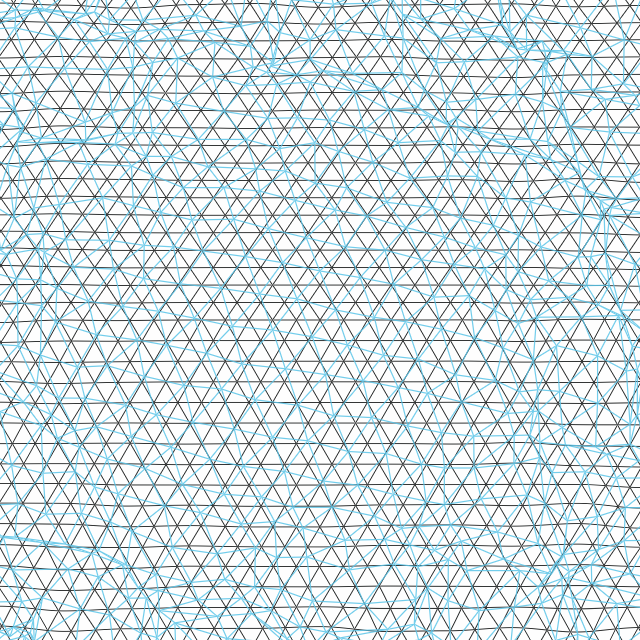
Give the GLSL for this pattern, as a Shadertoy shader.

```glsl
// Fine black triangle grid overlaid with a coarser, warped and folded blue triangle mesh
#define COLUMNS 27.0       // black triangles across
#define ROW_UPPER 0.0273   // black row height above the centre
#define ROW_LOWER 0.0322   // black row height below the centre
#define GRID_WIDTH 0.00135
#define MESH_WIDTH 0.0019
#define MESH_CELL 0.046    // blue edge length before warping
#define MESH_TILT -0.19
#define STRETCH 0.36       // widening of blue cells near the middle
#define FOLD 0.021
#define JITTER 0.42
#define WOBBLE 0.2
#define REACH 3            // blue cells searched on each side

const vec3 PAPER = vec3(0.995);
const vec3 BLACK_INK = vec3(0.08, 0.09, 0.09);
const vec3 BLUE_INK = vec3(0.35, 0.77, 0.91);
const vec2 CALM_CENTRE = vec2(0.43, 0.45);

vec2 hash2(vec2 p) {
    vec3 q = fract(vec3(p.xyx) * vec3(0.1031, 0.1030, 0.0973));
    q += dot(q, q.yzx + 33.33);
    return fract((q.xx + q.yz) * q.zy);
}

vec2 noise2(vec2 p) {
    vec2 i = floor(p), f = fract(p);
    f = f * f * (3.0 - 2.0 * f);
    vec2 low = mix(hash2(i), hash2(i + vec2(1, 0)), f.x);
    vec2 high = mix(hash2(i + vec2(0, 1)), hash2(i + 1.0), f.x);
    return mix(low, high, f.y) - 0.5;
}

// Share of a pixel covered by a line of the given width
float lineCoverage(float dist, float width, float pixel) {
    float h = 0.5 * pixel;
    return (clamp(dist + 0.5 * width, -h, h) - clamp(dist - 0.5 * width, -h, h)) / pixel;
}

float segmentDistance(vec2 p, vec2 a, vec2 b) {
    vec2 pa = p - a, ba = b - a;
    return length(pa - ba * clamp(dot(pa, ba) / max(dot(ba, ba), 1e-8), 0.0, 1.0));
}

float unrest(vec2 p) {
    return smoothstep(0.08, 0.5, length(p - CALM_CENTRE));
}

// Smooth displacement: a stretched middle and crowded, folded outer bands
vec2 flow(vec2 p) {
    vec2 d = p - CALM_CENTRE;
    vec2 waves = vec2(sin(31.0 * p.x + 9.0 * p.y + 1.0) + 0.6 * sin(27.0 * p.y - 12.0 * p.x),
                      sin(33.0 * p.y + 11.0 * p.x + 2.0) + 0.6 * sin(24.0 * p.x - 14.0 * p.y));
    return d * STRETCH * exp(-6.0 * dot(d, d)) + FOLD * unrest(p) * waves;
}

mat2 meshBasis() {
    float c = cos(MESH_TILT), s = sin(MESH_TILT);
    return MESH_CELL * mat2(c, s, -s, c) * mat2(1.0, 0.0, 0.5, 0.866);
}

vec2 meshVertex(vec2 id, mat2 basis) {
    vec2 p = 0.5 + basis * id;
    vec2 jitter = (hash2(id + 71.0) - 0.5) * JITTER * MESH_CELL;
    return p + flow(p) + jitter * (0.45 + unrest(p));
}

float meshDistance(vec2 p) {
    mat2 basis = meshBasis();
    // Undo the smooth displacement to find the nearby cells
    vec2 source = p;
    for (int k = 0; k < 3; k++) source = mix(source, p - flow(source), 0.8);
    vec2 cell = floor(inverse(basis) * (source - 0.5));
    float dist = 1.0;
    for (int i = -REACH; i <= REACH; i++) {
        vec2 id = cell + vec2(i, -REACH);
        vec2 a = meshVertex(id, basis);
        vec2 b = meshVertex(id + vec2(1, 0), basis);
        for (int j = -REACH; j <= REACH; j++) {
            id.y += 1.0;
            vec2 c = meshVertex(id, basis);
            vec2 d = meshVertex(id + vec2(1, 0), basis);
            dist = min(dist, segmentDistance(p, a, b));
            dist = min(dist, segmentDistance(p, a, c));
            dist = min(dist, segmentDistance(p, b, c));
            a = c;
            b = d;
        }
    }
    return dist;
}

// Distance to the nearest whole value of a linear coordinate
float ruleDistance(float coord, vec2 gradient) {
    return abs(fract(coord + 0.5) - 0.5) / length(gradient);
}

float gridDistance(vec2 p) {
    vec2 d = p - 0.5;
    float rowHeight = d.y > 0.0 ? ROW_UPPER : ROW_LOWER;
    vec2 g = vec2(d.x * COLUMNS, d.y / rowHeight);
    g += WOBBLE * smoothstep(0.15, 0.6, length(d)) * noise2(p * 10.0) * vec2(1.0, 1.6);
    vec2 slope = vec2(COLUMNS, 0.5 / rowHeight);
    float rows = ruleDistance(g.y, vec2(0.0, 1.0 / rowHeight));
    float rising = ruleDistance(g.x - 0.5 * g.y, slope);
    float falling = ruleDistance(g.x + 0.5 * g.y, slope);
    return min(rows, min(rising, falling));
}

void mainImage(out vec4 fragColor, in vec2 fragCoord) {
    vec2 uv = fragCoord / iResolution.xy;
    float pixel = 1.0 / min(iResolution.x, iResolution.y);
    float grid = lineCoverage(gridDistance(uv), GRID_WIDTH, pixel);
    float mesh = lineCoverage(meshDistance(uv), MESH_WIDTH, pixel);
    vec3 color = mix(PAPER, BLACK_INK, grid);
    color = mix(color, BLUE_INK, 0.85 * mesh);
    fragColor = vec4(color, 1.0);
}
```
